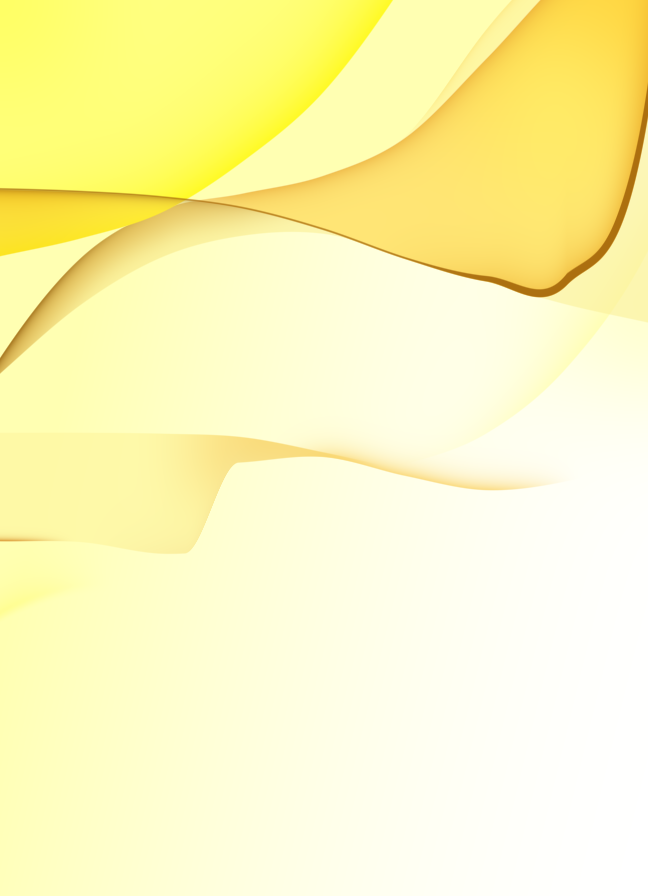
Reproduce this background procedurally as a Shadertoy shader.

```glsl
// Flowing golden silk ribbons over a soft yellow to white backdrop.

// Height (x) and slope (y) of a smooth curve through 11 evenly spaced knots,
// the first and last of which lie just outside the canvas.
vec2 curve(float x, float[11] k) {
    float s = clamp(x, 0.0, 0.9999) * 8.0;
    int i = int(s);
    float t = fract(s);
    float a = k[i], b = k[i + 1], c = k[i + 2], d = k[i + 3];
    float c1 = 0.5 * (c - a);
    float c2 = a - 2.5 * b + 2.0 * c - 0.5 * d;
    float c3 = 0.5 * (d - a) + 1.5 * (b - c);
    return vec2(b + t * (c1 + t * (c2 + t * c3)),
                8.0 * (c1 + t * (2.0 * c2 + t * 3.0 * c3)));
}

// Signed distance to a curve in canvas heights, positive below it.
float below(vec2 p, float[11] k) {
    vec2 c = curve(p.x, k);
    return (p.y - c.x) / length(vec2(1.0, c.y * iResolution.y / iResolution.x));
}

float cover(float d) {
    float soft = 0.9 / iResolution.y;
    return smoothstep(-soft, soft, d);
}

// Shade that fades away from an edge over the given width.
float fade(float d, float width) {
    return exp(-max(d, 0.0) / width);
}

void mainImage(out vec4 fragColor, in vec2 fragCoord) {
    vec2 p = fragCoord / iResolution.xy;
    p.y = 1.0 - p.y; // measure downwards from the top edge
    float x = p.x;

    float sail = below(p, float[11](0.306, 0.286, 0.266, 0.237, 0.18, 0.102, -0.02, -0.17, -0.34, -0.5, -0.7));
    float hem = below(p, float[11](0.211, 0.212, 0.215, 0.221, 0.233, 0.257, 0.289, 0.314, 0.318, 0.13, -0.76));
    float[11] crestKnots = float[11](0.56, 0.4, 0.288, 0.234, 0.216, 0.196, 0.154, 0.066, -0.03, -0.1, -0.2);
    float crest = below(p, crestKnots);
    float fold = below(p + vec2(0.0, 0.035 * smoothstep(0.6, 0.78, x)), crestKnots);
    float under = below(p, float[11](0.5, 0.417, 0.34, 0.287, 0.263, 0.261, 0.286, 0.314, 0.34, 0.36, 0.38));
    float veil = below(p, float[11](0.54, 0.54, 0.54, 0.54, 0.54, 0.535, 0.518, 0.484, 0.41, 0.28, 0.06));
    float sashTop = below(p, float[11](0.483, 0.483, 0.483, 0.484, 0.488, 0.505, 0.525, 0.544, 0.54, 0.53, 0.52));
    float drop = 0.096 * (1.0 - smoothstep(0.285, 0.368, x));
    float sashEnd = below(p - vec2(0.0, drop),
        float[11](0.507, 0.508, 0.509, 0.522, 0.516, 0.51, 0.531, 0.547, 0.537, 0.51, 0.49));

    // Backdrop: yellow on the left, white towards the lower right
    float light = clamp(0.9 * x + 0.3 * (p.y - 0.75), 0.0, 1.0);
    vec3 col = vec3(1.0, 1.0, 0.7 + 0.3 * sin(1.57 * light));
    col = mix(col, vec3(1.0, 1.0, 0.7), cover(-crest));
    vec2 glow = (p - vec2(1.03, 0.34)) / vec2(0.22, 0.12);
    col = mix(col, vec3(1.0, 1.0, 0.7), 0.6 * exp(-dot(glow, glow)));

    // Veil on the right, tinted along its rim
    col = mix(col, vec3(1.0, 0.99, 0.62),
        0.6 * cover(-veil) * fade(-veil, 0.035) * smoothstep(0.58, 0.9, x));

    // Yellow wisp below the sash
    float wisp = p.y - 0.685 + 0.4 * x - 1.2 * x * x;
    col = mix(col, vec3(1.0, 0.99, 0.5),
        0.7 * smoothstep(0.012, -0.004, wisp) * fade(-wisp, 0.022) * smoothstep(0.18, 0.0, x));

    // Underside of the ribbon, on the left
    float band = cover(crest) * cover(hem) * cover(-under);
    vec3 tan1 = mix(vec3(0.9, 0.76, 0.36), vec3(0.98, 0.94, 0.6), smoothstep(0.0, 0.05, crest));
    col = mix(col, tan1, band * mix(0.95, 0.6, smoothstep(0.15, 0.6, x)));
    col = mix(col, vec3(0.58, 0.38, 0.06), 0.85 * band * fade(crest, 0.006) * smoothstep(0.3, 0.0, x));

    // Thin fold beside the crest
    float foldMask = cover(fold) * cover(-crest) * smoothstep(0.6, 0.7, x);
    col = mix(col, vec3(0.99, 0.9, 0.5), foldMask * (0.3 + 0.5 * fade(fold, 0.005)));

    // Bright sail in the upper left corner
    vec3 sailCol = mix(vec3(1.0, 1.0, 0.5), vec3(1.0, 0.98, 0.14), fade(-sail, 0.045));
    sailCol = mix(sailCol, vec3(1.0, 1.0, 0.3), 0.5 * smoothstep(0.25, 0.0, x) * smoothstep(0.2, 0.0, p.y));
    vec3 amber = mix(vec3(0.97, 0.76, 0.1), vec3(1.0, 0.9, 0.25), smoothstep(0.0, 0.3, x));
    sailCol = mix(sailCol, amber, cover(hem) * (0.35 + 0.5 * fade(hem, 0.03)));
    col = mix(col, sailCol, cover(-sail));

    // Broad golden ribbon
    float gold = cover(crest) * cover(-hem);
    vec3 goldCol = mix(vec3(1.0, 0.9, 0.46), vec3(1.0, 0.83, 0.24), smoothstep(0.26, 0.0, p.y) * smoothstep(0.5, 0.9, x));
    goldCol = mix(goldCol, vec3(1.0, 0.94, 0.42), 0.7 * exp(-60.0 * dot(p - vec2(0.86, 0.13), p - vec2(0.86, 0.13))));
    goldCol = mix(goldCol, vec3(0.9, 0.64, 0.2), 0.6 * fade(crest, 0.012));
    goldCol = mix(goldCol, vec3(0.92, 0.66, 0.14), 0.85 * fade(-hem, 0.022) * smoothstep(0.55, 0.95, x));
    col = mix(col, goldCol, gold * smoothstep(0.27, 0.5, x + 0.1));

    // Dark hem: hairline on the left, thick under the right-hand bend
    float hemWidth = 0.002 + 0.007 * smoothstep(0.62, 0.86, x) * (1.0 - 0.4 * smoothstep(0.95, 1.0, x));
    float hemLine = cover(-hem) * cover(hem + hemWidth);
    col = mix(col, vec3(0.66, 0.42, 0.05), hemLine * mix(0.75, 0.95, smoothstep(0.5, 0.8, x)));
    col = mix(col, vec3(0.62, 0.4, 0.08), 0.5 * cover(hem) * fade(hem, 0.005) * smoothstep(0.45, 0.2, x));

    // Lower sash with its orange neck and trailing tail
    float sash = cover(sashTop) * cover(-sashEnd);
    float neck = smoothstep(0.2, 0.42, x);
    vec3 sashCol = mix(vec3(0.995, 0.97, 0.64), vec3(0.98, 0.85, 0.46), neck * smoothstep(0.61, 0.5, p.y));
    sashCol = mix(sashCol, vec3(0.97, 0.89, 0.56), 0.6 * fade(-sashEnd, 0.025) * smoothstep(0.12, 0.3, x));
    col = mix(col, sashCol, sash * mix(0.8, 1.0, neck) * smoothstep(0.6, 0.5, x));
    float tail = cover(-sashEnd) * smoothstep(0.4, 0.54, x) * smoothstep(0.9, 0.74, x);
    col = mix(col, vec3(0.98, 0.83, 0.42), 0.85 * tail * fade(-sashEnd, 0.011));
    col = mix(col, vec3(0.84, 0.55, 0.15), cover(-sashEnd) * fade(-sashEnd, 0.003) * smoothstep(0.12, 0.0, x));

    fragColor = vec4(col, 1.0);
}
```
